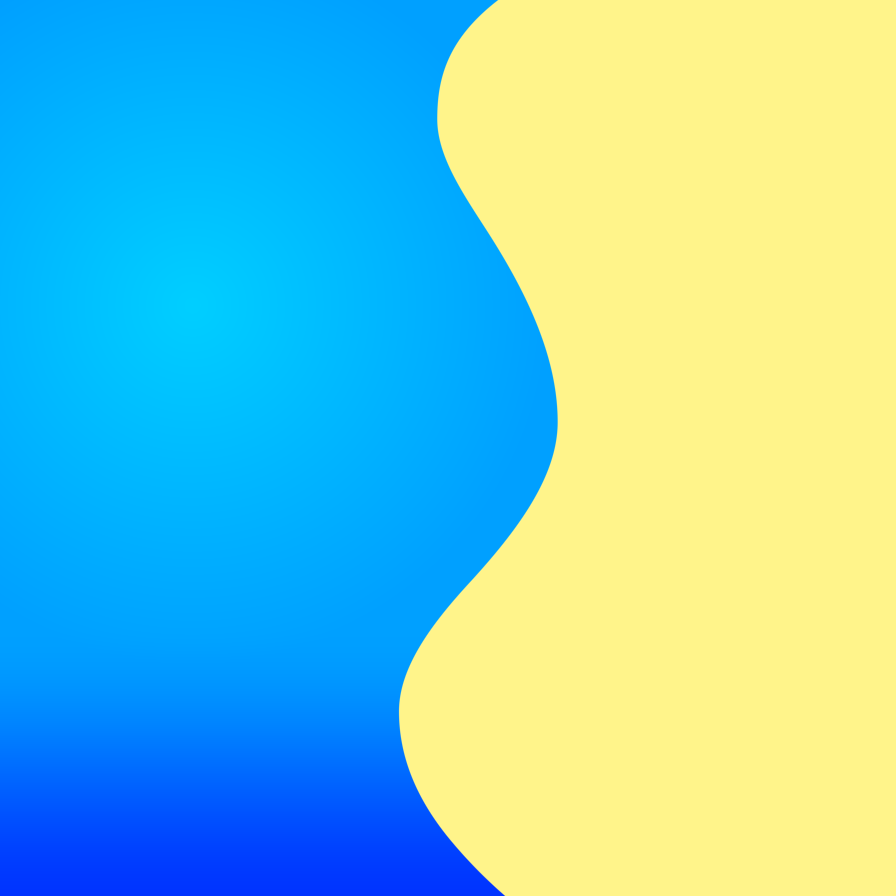
A WebGL 1 fragment shader for this background:

```glsl
precision highp float;
// A pale sand area with a wavy shoreline beside glowing blue water.

uniform vec2 u_resolution;

// Cubic curve between two knots, each given as (depth, x, slope).
float hermite(vec3 a, vec3 b, float depth) {
  float span = b.x - a.x;
  float t = (depth - a.x) / span;
  float s = 1.0 - t;
  return s * s * ((1.0 + 2.0 * t) * a.y + t * span * a.z)
       + t * t * ((1.0 + 2.0 * s) * b.y - s * span * b.z);
}

// Horizontal place of the shore at a depth measured down from the top.
float shoreX(float depth) {
  vec3 upperBay = vec3(0.133, 0.488, 0.0);
  vec3 upperBend = vec3(0.260, 0.545, 0.64);
  vec3 cape = vec3(0.471, 0.6224, 0.0);
  vec3 lowerBend = vec3(0.651, 0.5234, -0.92);
  vec3 lowerBay = vec3(0.794, 0.4453, 0.0);
  vec3 foot = vec3(0.9375, 0.5026, 0.83);

  if (depth < upperBay.x) return hermite(vec3(0.0, 0.556, -1.3), upperBay, depth);
  if (depth < upperBend.x) return hermite(upperBay, upperBend, depth);
  if (depth < cape.x) return hermite(upperBend, cape, depth);
  if (depth < lowerBend.x) return hermite(cape, lowerBend, depth);
  if (depth < lowerBay.x) return hermite(lowerBend, lowerBay, depth);
  if (depth < foot.x) return hermite(lowerBay, foot, depth);
  return hermite(foot, vec3(1.0, 0.5638, 1.15), depth);
}

void main() {
  vec2 uv = gl_FragCoord.xy / u_resolution;
  float depth = 1.0 - uv.y;

  // Water: round cyan glow, then a deep blue band at the bottom
  float glow = 1.0 - clamp(distance(uv, vec2(0.215, 0.659)) / 0.4, 0.0, 1.0);
  vec3 water = mix(vec3(0.0, 0.627, 1.0), vec3(0.0, 0.81, 1.0), glow);
  water = mix(water, vec3(0.0, 0.19, 1.0), smoothstep(0.70, 1.03, depth));

  // Sand: offset from the shore, corrected by its slope for an even soft edge
  float slope = (shoreX(depth + 0.001) - shoreX(depth - 0.001)) / 0.002;
  float offset = (uv.x - shoreX(depth)) / sqrt(1.0 + slope * slope);
  float pixel = 1.0 / min(u_resolution.x, u_resolution.y);
  float sand = smoothstep(-0.75 * pixel, 0.75 * pixel, offset);

  gl_FragColor = vec4(mix(water, vec3(1.0, 0.957, 0.54), sand), 1.0);
}
```
